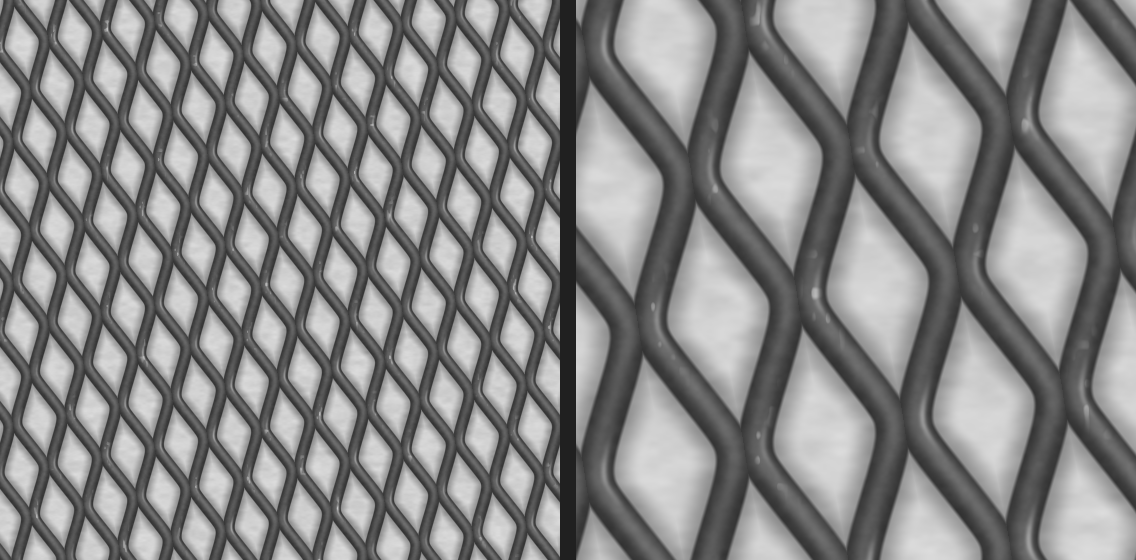
Left, the full canvas; right, a detail of the centre.
Reproduce this texture procedurally as a three.js fragment shader.

```glsl
// Expanded metal mesh: wavy dark strands bonded side by side over a pale, soft backing.
// Each strand is a rounded, lopsided triangle wave on a leaning axis; neighbours are
// shifted copies, so their bends meet and leave rows of leaning diamond openings.
varying vec2 vUv;

const float PI = 3.14159265;
const vec2  NODE = vec2(0.497, 0.578);   // one bond between two strands
const float PITCH = 0.0490;              // spacing of strands across
const float PERIOD = 0.1637;             // length of one wave
const float DROP = 0.0736;               // fall from one strand to the next
const float LEAN = -0.193;               // sideways lean of the strand axis
const float STEEP_PART = 0.55;           // share of the wave rising to the right
const float ROUNDING = 0.90;             // 1.0 gives sharp bends
const float HALF_WIDTH = 0.0104;
const float EDGE = 0.0014;

const vec3 BACKING = vec3(0.82);
const vec3 BACKING_SHADE = vec3(0.57);
const vec3 METAL_DARK = vec3(0.20);
const vec3 METAL_STEEP = vec3(0.345);
const vec3 METAL_SLANT = vec3(0.425);
const vec3 GLINT = vec3(0.64);

float hash(vec2 p) {
  return fract(sin(dot(p, vec2(127.1, 311.7))) * 43758.5453);
}

float noise(vec2 p) {
  vec2 i = floor(p);
  vec2 f = fract(p);
  f = f * f * (3.0 - 2.0 * f);
  return mix(mix(hash(i), hash(i + vec2(1.0, 0.0)), f.x),
             mix(hash(i + vec2(0.0, 1.0)), hash(i + vec2(1.0, 1.0)), f.x), f.y);
}

float fbm(vec2 p) {
  return 0.6 * noise(p) + 0.3 * noise(p * 2.1 + 7.3) + 0.1 * noise(p * 4.3 + 3.1);
}

float bump(float x, float width) {
  x /= width;
  return exp(-x * x);
}

// Signed distance to a strand (x), wave angle (y), height above its left bend (z), bend row (w)
vec4 strand(vec2 p, float index) {
  float turns = (p.y + index * DROP) / PERIOD;
  float t = fract(turns);
  bool rising = t < STEEP_PART;
  float angle = PI * (rising ? t / STEEP_PART
                             : 1.0 + (t - STEEP_PART) / (1.0 - STEEP_PART));
  float rate = PI / (PERIOD * (rising ? STEEP_PART : 1.0 - STEEP_PART));
  float c = ROUNDING * cos(angle);
  float center = (index + 0.5) * PITCH - PITCH / PI * asin(c);
  float slope = LEAN + PITCH / PI * ROUNDING * sin(angle) * rate / sqrt(1.0 - c * c);
  float d = (p.x - center) / sqrt(1.0 + slope * slope);
  float row = floor(turns + 0.5);
  return vec4(d, angle, (turns - row) * PERIOD, row);
}

vec3 backing(vec2 uv, float gap) {
  vec3 col = mix(BACKING_SHADE, BACKING, smoothstep(-0.002, 0.017, gap));
  return col + 0.10 * (fbm(uv * vec2(55.0, 105.0)) - 0.5);
}

// across runs from -1 at the left edge of the strand to 1 at the right
vec3 metal(vec2 uv, float across, float angle, float bendY, vec2 id) {
  float slant = 0.5 - 0.5 * sin(angle);
  float ridge = bump(across - mix(-0.08, 0.22, slant), 0.60);
  vec3 col = mix(METAL_DARK, mix(METAL_STEEP, METAL_SLANT, slant), ridge);

  // Glint inside the left bend, uneven from bond to bond
  float glint = bump(across - 0.42, 0.20) * bump(bendY - 0.003, 0.017);
  col = mix(col, GLINT, glint * mix(0.45, 0.95, hash(id)));

  // Scuffs near some bends, then fine grain
  float scuff = smoothstep(0.68, 0.90, noise(uv * vec2(240.0, 130.0)));
  scuff *= bump(across - 0.2, 0.45) * bump(bendY - 0.006, 0.025);
  col += 0.22 * scuff * step(0.5, hash(id + 17.0));
  return col + 0.05 * (fbm(uv * 190.0) - 0.5);
}

void main() {
  // Shear the plane so the strand axes stand upright
  vec2 p = vUv - NODE;
  p.x -= LEAN * p.y;

  // Nearest strand
  float base = floor(p.x / PITCH);
  float nearestIndex = base;
  vec4 nearest = vec4(1.0);
  for (int i = -1; i <= 1; i++) {
    float index = base + float(i);
    vec4 s = strand(p, index);
    if (abs(s.x) < abs(nearest.x)) {
      nearest = s;
      nearestIndex = index;
    }
  }

  float gap = abs(nearest.x) - HALF_WIDTH;
  vec2 id = vec2(nearestIndex, nearest.w);
  vec3 wire = metal(vUv, nearest.x / HALF_WIDTH, nearest.y, nearest.z, id);
  vec3 col = mix(wire, backing(vUv, gap), smoothstep(-EDGE, EDGE, gap));
  gl_FragColor = vec4(clamp(col, 0.0, 1.0), 1.0);
}
```
